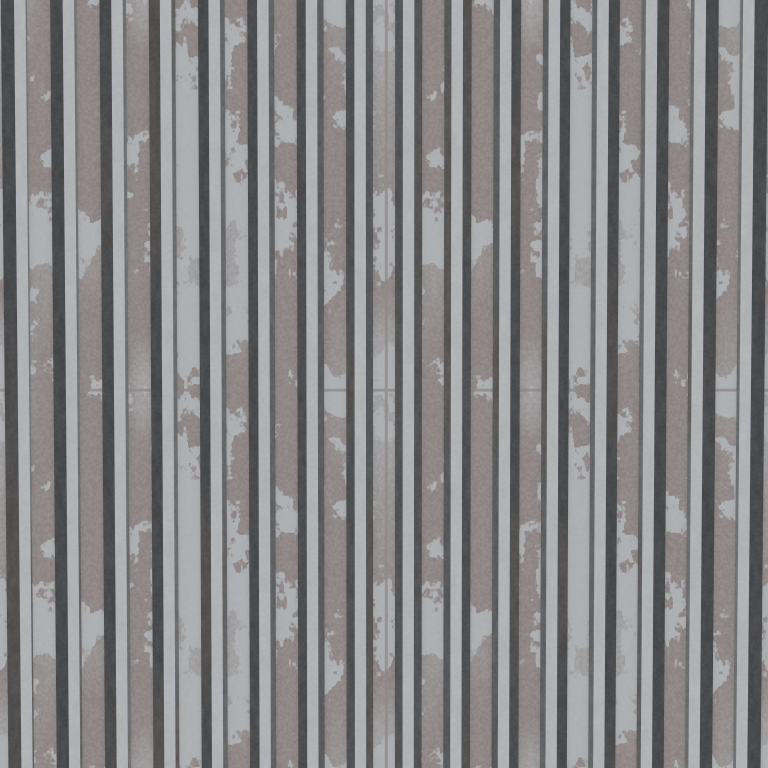
Reproduce this texture procedurally as a Shadertoy shader.

```glsl
// Sixteen upright pale fins with dark flanks, seen head on, before a worn wall.
// Flank widths follow the viewing angle across the canvas; the wall is two by two
// repeating panels whose ragged wear comes from thresholded, tiling value noise.

const float PITCH = 0.0633;            // distance between fins, at the top
const float FIRST_FIN = 0.0257;        // centre of the leftmost fin
const float FACE_HALF = 0.0075;        // half width of a fin's front
const float KEYSTONE = 0.020;          // narrowing towards the bottom
const vec2 LEFT_FLANK = vec2(0.0175, 0.0035);   // width at left, right of canvas
const vec2 RIGHT_FLANK = vec2(0.0015, 0.0180);
const float WIDE_FLANK = 0.0165;       // flank width that is fully dark

const vec2 PANEL = vec2(0.5025, 0.508);
const vec2 JOINT = vec2(0.503, 0.492); // where the panels meet
const float JOINT_HALF = 0.0019;
const float WEAR_LEVEL = 0.488;        // lower exposes more worn wall
const float WEAR_EDGE = 0.018;

const vec3 FACE_COLOR = vec3(0.690, 0.700, 0.712);
const vec3 PAINT_COLOR = vec3(0.682, 0.692, 0.704);
const vec3 WORN_COLOR = vec3(0.565, 0.535, 0.528);
const vec3 FADED_COLOR = vec3(0.635, 0.630, 0.635);
const vec3 FLANK_DARK = vec3(0.285, 0.292, 0.302);
const vec3 FLANK_LIT = vec3(0.445, 0.450, 0.458);
const vec3 FLANK_WARM = vec3(0.355, 0.335, 0.325);

float hash(vec2 p) {
    vec3 q = fract(vec3(p.xyx) * 0.1031);
    q += dot(q, q.yzx + 33.33);
    return fract((q.x + q.y) * q.z);
}

// Value noise that tiles after 'period' cells
float tileNoise(vec2 p, vec2 period, float seed) {
    vec2 cell = floor(p), f = fract(p);
    f = f * f * (3.0 - 2.0 * f);
    vec2 a = mod(cell, period) + seed;
    vec2 b = mod(cell + 1.0, period) + seed;
    return mix(mix(hash(a), hash(vec2(b.x, a.y)), f.x),
               mix(hash(vec2(a.x, b.y)), hash(b), f.x), f.y);
}

float tileFbm(vec2 p, vec2 period, float seed) {
    float sum = 0.0, total = 0.0, gain = 1.0;
    for (int i = 0; i < 6; i++) {
        sum += gain * tileNoise(p * period, period, seed);
        total += gain;
        gain *= 0.66;
        period *= 2.0;
        seed += 17.0;
    }
    return sum / total;
}

// Smooth coverage of the interval from lo to hi
float band(float x, float lo, float hi, float px) {
    return clamp((min(x - lo, hi - x)) / px + 0.5, 0.0, 1.0);
}

vec3 wallColor(vec2 uv, float grain, float px) {
    vec2 p = (uv - JOINT) / PANEL;
    float wear = tileFbm(p, vec2(6.0, 5.0), 3.0);
    float worn = smoothstep(-WEAR_EDGE, WEAR_EDGE, wear - WEAR_LEVEL);

    // Some upright strips have faded to grey
    float fade = tileNoise(p * vec2(8.0, 3.0), vec2(8.0, 3.0), 71.0);
    fade = smoothstep(0.45, 0.85, fade);
    vec3 wornColor = mix(WORN_COLOR, FADED_COLOR, fade) + 0.05 * grain;
    vec3 color = mix(PAINT_COLOR + 0.015 * grain, wornColor, worn);

    // Panel joints
    vec2 d = abs(uv - JOINT);
    float joint = band(min(d.x, d.y), -JOINT_HALF, JOINT_HALF, px);
    return mix(color, WORN_COLOR, 0.8 * joint);
}

vec3 flankColor(float width, vec2 uv, float id, float grain) {
    float dark = smoothstep(0.1, 0.85, width / WIDE_FLANK);
    float warm = tileNoise(vec2(id * 3.7, uv.y * 4.0), vec2(256.0), 11.0);
    float mottle = tileNoise(uv * vec2(190.0, 70.0), vec2(512.0), 29.0) - 0.5;
    vec3 color = mix(FLANK_LIT, FLANK_DARK, dark);
    color = mix(color, FLANK_WARM, 0.7 * smoothstep(0.55, 0.95, warm));
    return color + 0.035 * mottle + 0.03 * grain;
}

void mainImage(out vec4 fragColor, in vec2 fragCoord) {
    vec2 uv = fragCoord / iResolution.xy;
    float px = 1.0 / iResolution.x;
    float grain = tileNoise(uv * 380.0, vec2(512.0), 47.0) - 0.5;

    // Fin layout: t is the signed distance from the nearest fin's centre
    float u = 0.5 + (uv.x - 0.5) / (1.0 - KEYSTONE * (1.0 - uv.y));
    float f = (u - FIRST_FIN) / PITCH + 0.5;
    float id = floor(f);
    float t = (fract(f) - 0.5) * PITCH;
    float finX = FIRST_FIN + id * PITCH;
    float leftW = max(mix(LEFT_FLANK.x, LEFT_FLANK.y, finX), 0.0);
    float rightW = max(mix(RIGHT_FLANK.x, RIGHT_FLANK.y, finX), 0.0);

    // Wall, with a soft shadow beside the fins
    vec3 color = wallColor(uv, grain, px);
    float gap = max(-FACE_HALF - leftW - t, t - FACE_HALF - rightW);
    color *= 1.0 - 0.07 * exp(-max(gap, 0.0) / 0.003);

    // Flanks, then the front face
    float side = t < 0.0 ? leftW : rightW;
    float fin = band(t, -FACE_HALF - leftW, FACE_HALF + rightW, px);
    color = mix(color, flankColor(side, uv, id + step(0.0, t) * 40.0, grain), fin);
    float cloud = tileNoise(uv * vec2(90.0, 50.0), vec2(512.0), 83.0) - 0.5;
    vec3 face = FACE_COLOR + 0.02 * cloud + 0.02 * grain;
    color = mix(color, face, band(t, -FACE_HALF, FACE_HALF, px));

    fragColor = vec4(color, 1.0);
}
```
